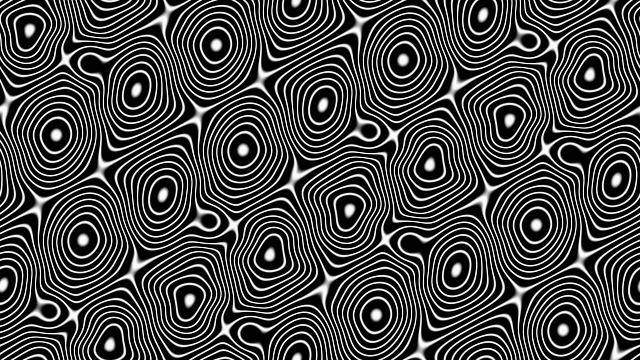
Reproduce this pattern procedurally as a Shadertoy shader.

```glsl
// Black and white contour lines of a slanted lattice of warped hills and pits

const float PI = 3.14159265;
const float TAU = 6.2831853;

// Wraps an angle to the range -PI to PI
float wrapAngle(float angle) {
    return mod(angle + PI, TAU) - PI;
}

// Round weight of the teardrop pocket beside every third centre
float pocketWeight(float a, float b, float side) {
    float da = wrapAngle(a + side * 1.97);
    float db = wrapAngle(b - side * 0.5 * PI);
    vec2 d = vec2(61.1 * da + 30.6 * db, 34.4 * da - 17.2 * db) / 45.0;
    return pow(max(1.0 - dot(d, d), 0.0), 3.0);
}

// Height field: hills where sin(b) = 1, pits where sin(b) = -1
float hillField(vec2 uv) {
    // Skewed axes: 3 centres per turn of a, a hill and a pit per turn of b
    float a = TAU * (uv.x + uv.y - 0.630);
    float b = 2.0 * TAU * (uv.x - uv.y + 0.162);
    float twist = sin(a) * sin(b);

    // Shear and channel bend that leave the centres in place
    float c = b - 0.25 * sin(3.0 * a) * (0.35 - 0.5 * twist)
            - 0.39 * cos(a) * sin(b) * (0.5 + 0.5 * cos(3.0 * a));

    // Three plane waves, reaching +7 and -7 at the centres
    float height = 3.55 * sin(c) - 3.2 * sin(c + 3.0 * a) - 0.25 * sin(c - 3.0 * a);

    // Three-cornered rings around some of the centres
    float u = sin(3.0 * a);
    float w = 0.5 * sin(2.0 * b);
    height += (0.5 - 0.5 * cos(a)) * (0.4 * u * u * u - 1.1 * w * w * w - 2.4 * u * w * w);

    // Level off the pockets
    float side = sin(b) < 0.0 ? -1.0 : 1.0;
    return mix(height, 2.45 * side + 0.08, pocketWeight(a, b, side));
}

void mainImage(out vec4 fragColor, in vec2 fragCoord) {
    // One tile is 16:9 and one canvas height tall, measured from the top
    vec2 uv = fragCoord / iResolution.y;
    uv = vec2(uv.x * 9.0 / 16.0, 1.0 - uv.y);

    // Crisp line at each whole level, wider where the slope is gentle
    float level = hillField(uv);
    float offset = abs(fract(level + 0.5) - 0.5);
    float edge = clamp(fwidth(level), 0.22, 0.28);
    float line = 1.0 - smoothstep(0.03, edge, offset);

    fragColor = vec4(vec3(mix(0.005, 0.98, line)), 1.0);
}
```
